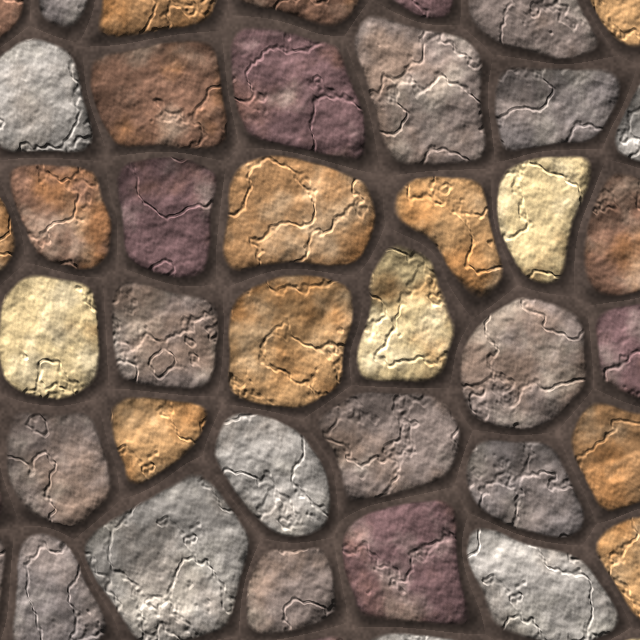
A Shadertoy shader for this texture:

```glsl
const float STONES = 5.4;          // stones across the canvas
const float JITTER = 0.52;
const float MAX_HALF_LENGTH = 0.34;
const float MAX_RADIUS = 0.26;
const float CORNER_ROUNDING = 0.05;
const float HALF_GAP = 0.052;
const float EDGE_WOBBLE = 0.05;
const float RIM_WIDTH = 0.085;
const float GRAIN = 0.13;
const vec2 LIGHT_DIR = vec2(-0.45, 0.89);
const vec3 MORTAR = vec3(0.37, 0.315, 0.285);
const vec3 RUST = vec3(0.70, 0.47, 0.27);
const vec3 CHALK = vec3(0.85, 0.81, 0.73);
const vec3 STONE_COLORS[8] = vec3[8](
    vec3(0.77, 0.60, 0.42), vec3(0.53, 0.49, 0.475), vec3(0.45, 0.35, 0.35),
    vec3(0.87, 0.77, 0.58), vec3(0.66, 0.63, 0.60), vec3(0.70, 0.53, 0.37),
    vec3(0.54, 0.48, 0.45), vec3(0.53, 0.40, 0.33));

float hash(vec2 p) { return fract(sin(dot(p, vec2(127.1, 311.7))) * 43758.545); }
vec2 hash2(vec2 p) { return vec2(hash(p), hash(p + 37.3)); }

float noise(vec2 p) {
    vec2 i = floor(p), f = fract(p);
    f = f * f * (3.0 - 2.0 * f);
    return mix(mix(hash(i), hash(i + vec2(1, 0)), f.x),
               mix(hash(i + vec2(0, 1)), hash(i + vec2(1, 1)), f.x), f.y);
}

float fbm(vec2 p) {
    float sum = 0.0, amp = 0.5;
    for (int i = 0; i < 5; i++) {
        sum += amp * noise(p);
        p = mat2(1.6, 1.2, -1.2, 1.6) * p + 5.7;
        amp *= 0.5;
    }
    return sum;
}

vec2 stoneCenter(vec2 cell) { return cell + 0.5 + JITTER * (hash2(cell) - 0.5); }

// Distance to the rounded core of one stone; away points from core to p
float coreDistance(vec2 p, vec2 cell, out vec2 away) {
    vec2 size = hash2(cell + 91.7);
    float angle = 3.14159 * hash(cell + 17.9);
    vec2 axis = vec2(cos(angle), sin(angle));
    vec2 q = p - stoneCenter(cell);
    float reach = MAX_HALF_LENGTH * size.x * size.x;
    q -= axis * clamp(dot(q, axis), -reach, reach);
    float len = length(q);
    away = q / max(len, 1e-4);
    return len - MAX_RADIUS * size.y;
}

// Rounded depth inside the nearest stone, its cell and inward direction
float stoneDepth(vec2 p, out vec2 cell, out vec2 inward) {
    vec2 base = floor(p), away, ownAway = vec2(0);
    float nearest = 1e3, total = 0.0;
    cell = base;
    for (int i = 0; i < 25; i++) {
        vec2 c = base + vec2(i % 5 - 2, i / 5 - 2);
        float d = coreDistance(p, c, away);
        if (d < nearest) { nearest = d; cell = c; ownAway = away; }
    }
    inward = vec2(0);
    for (int i = 0; i < 25; i++) {
        vec2 c = base + vec2(i % 5 - 2, i / 5 - 2);
        if (c == cell) continue;
        float weight = exp(0.5 * (nearest - coreDistance(p, c, away)) / CORNER_ROUNDING);
        total += weight;
        inward += weight * (away - ownAway);
    }
    inward /= max(length(inward), 1e-6);
    return -CORNER_ROUNDING * log(max(total, 1e-9));
}

// Lumps, rough skin and a few creases
float relief(vec2 p) {
    float crease = abs(fbm(p * 2.3 + 31.0) - 0.5);
    return 0.22 * fbm(p * 2.6) + 0.035 * fbm(p * 13.0)
         - 0.025 * (1.0 - smoothstep(0.0, 0.035, crease));
}

void mainImage(out vec4 fragColor, in vec2 fragCoord) {
    vec2 uv = fragCoord / iResolution.y;
    vec2 p = uv * STONES + 3.0;
    vec2 warped = p + 0.22 * (vec2(noise(p * 1.3), noise(p * 1.3 + 50.0)) - 0.5);
    vec2 cell, inward;
    float depth = stoneDepth(warped, cell, inward);
    float d = depth - HALF_GAP + EDGE_WOBBLE * (fbm(p * 3.5 + 8.0) - 0.5);
    float grain = 0.6 * noise(uv * 230.0) + 0.4 * noise(uv * 110.0 + 9.0) - 0.5;

    // Stone colour with stains and pale patches
    float pick = mod(cell.x * 3.0 + cell.y * 5.0 + floor(2.0 * hash(cell + 4.4)), 8.0);
    vec3 stone = STONE_COLORS[int(pick)];
    vec2 skin = p + 7.0 * hash2(cell + 61.0);
    float warmth = smoothstep(0.0, 0.25, stone.r - stone.b);
    stone = mix(stone, RUST, 0.55 * warmth * smoothstep(0.45, 0.75, fbm(skin * 2.2)));
    stone = mix(stone, CHALK, 0.35 * smoothstep(0.46, 0.8, fbm(skin * 3.1 + 20.0)));
    stone *= 0.86 + 0.28 * fbm(skin * 7.0);

    // Light on the relief and the rim, with a dark contact line
    float stride = 0.025;
    float bump = (relief(skin) - relief(skin + LIGHT_DIR * stride)) / stride;
    float rim = exp(-max(d, 0.0) / RIM_WIDTH);
    float shade = 1.03 + 0.55 * bump - 0.24 * dot(inward, LIGHT_DIR) * rim;
    shade -= 0.38 * exp(-max(d, 0.0) / 0.03);

    // Shadow of a neighbour across the lit side of some stones
    float across = dot(warped - stoneCenter(cell), LIGHT_DIR) + 0.35 * (fbm(p * 2.0) - 0.5);
    shade *= 1.0 - 0.27 * step(0.55, hash(cell + 77.0)) * smoothstep(0.10, 0.17, across);
    stone *= max(shade, 0.2) * (1.0 + GRAIN * grain);

    // Sandy mortar, darkest on the far side of each stone
    float shadow = 0.16 + 0.36 * smoothstep(-0.4, 0.8, dot(inward, LIGHT_DIR));
    vec3 mortar = MORTAR * (0.82 + 0.4 * fbm(p * 5.0) + 0.35 * grain);
    mortar *= 1.0 - shadow * smoothstep(-0.11, 0.0, d);

    float edge = max(0.016, STONES / iResolution.y);
    fragColor = vec4(clamp(mix(mortar, stone, smoothstep(-edge, edge, d)), 0.0, 1.0), 1.0);
}
```
